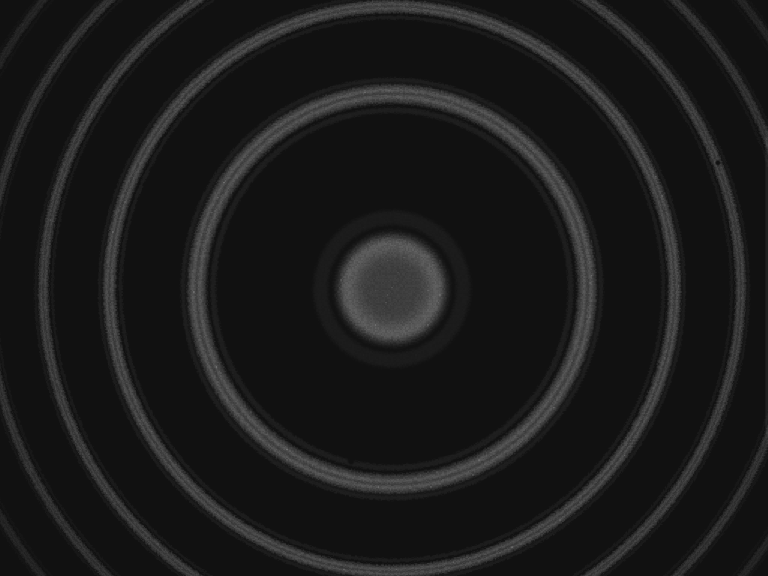
Reproduce this background procedurally as a Shadertoy shader.

```glsl
// Grey interference rings around a soft glowing disc, with fine sensor grain.

float hash(vec2 cell) {
    return fract(sin(dot(cell, vec2(127.1, 311.7))) * 43758.5453);
}

// Soft-edged band that is 1 between lo and hi.
float band(float x, float lo, float hi, float soft) {
    return smoothstep(lo - soft, lo + soft, x) * (1.0 - smoothstep(hi - soft, hi + soft, x));
}

// Central disc: dim core, bright rim, then a faint halo.
float discLight(float r) {
    float body = 1.0 - smoothstep(0.079, 0.108, r);
    float rim = exp(-pow((r - 0.078) / 0.021, 2.0));
    float halo = band(r, 0.111, 0.136, 0.006);
    return body * (0.175 + 0.11 * rim) + 0.04 * halo;
}

// Rings equally spaced in squared radius, so they narrow outwards.
float ringLight(float r) {
    float phase = (r * r - 0.1157) / 0.1257;
    float order = floor(phase + 0.5);
    float d = phase - order;
    float core = band(d, -0.092, 0.083, 0.026);
    float crest = exp(-pow((abs(d + 0.004) - 0.031) / 0.022, 2.0));
    float skirt = band(d, -0.178, -0.13, 0.015) + band(d, 0.105, 0.15, 0.015);
    float fade = 1.0 - 0.09 * order - 0.02 * order * order;
    return step(0.0, order) * fade * (core * (0.165 + 0.095 * crest) + 0.05 * skirt);
}

void mainImage(out vec4 fragColor, in vec2 fragCoord) {
    vec2 uv = fragCoord / iResolution.y;
    float aspect = iResolution.x / iResolution.y;
    vec2 p = uv - vec2(0.5 * aspect + 0.0139, 0.4983);
    float r = length(p);

    // Grain scales with the light and slightly roughens the edges
    vec2 cell = floor(uv * 384.0);
    float grain = hash(cell) - 0.5;
    float rough = r + 0.003 * (hash(cell + 57.0) - 0.5);
    float light = discLight(rough) + ringLight(rough);
    light *= 1.0 + 0.22 * grain;

    // Sparse bright flecks on the rings
    light *= 1.0 + 0.35 * step(0.994, hash(cell + 113.0));

    // Two specks of dust
    light *= smoothstep(0.003, 0.008, length(p - vec2(-0.071, -0.299)));
    light *= smoothstep(0.002, 0.006, length(p - vec2(0.566, 0.219)));

    // Thin pale strip on the right border
    float strip = smoothstep(aspect - 0.006, aspect - 0.003, uv.x);
    light += 0.06 * strip * band(uv.y, 0.24, 0.77, 0.02);

    fragColor = vec4(vec3(0.066 + light), 1.0);
}
```
